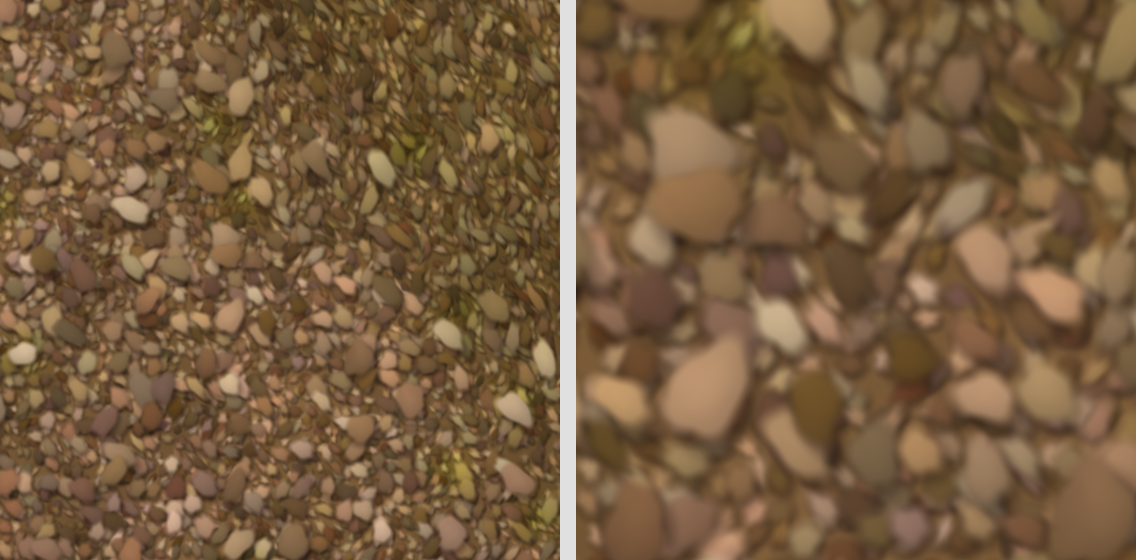
Left, the full canvas; right, a detail of the centre.
Reproduce this texture procedurally as a WebGL 2 fragment shader.

```glsl
#version 300 es
precision highp float;
// Gravelly soil: blurred brown grains and pebbles scattered over dark earth.
// Jittered cells hold one rounded stone each; several scales are stacked,
// fine ones first, with larger stones gathering toward the lower left.
uniform vec2 u_resolution;
out vec4 fragColor;

vec3 hash3(vec2 p) {
  vec3 q = vec3(dot(p, vec2(127.1, 311.7)),
                dot(p, vec2(269.5, 183.3)),
                dot(p, vec2(419.2, 371.9)));
  return fract(sin(q) * 43758.5);
}

// Slow, irregular variation from layered sines, about -1 to 1.
float drift(vec2 p) {
  return 0.5 * sin(p.x * 7.0 + 2.0 * sin(p.y * 5.0 + 1.0))
       + 0.3 * sin(p.y * 13.0 - p.x * 6.0 + 2.0 * sin(p.x * 9.0))
       + 0.2 * sin(p.x * 23.0 + p.y * 17.0);
}

// 1 where pebbles gather, 0 in the fine soil at the upper right.
float pebbliness(vec2 p) {
  float across = dot(p - 0.5, vec2(0.75, 0.66));
  return 1.0 - smoothstep(-0.1, 0.45, across + 0.12 * drift(p + 3.0));
}

vec3 stoneColour(vec3 h, float pale) {
  vec3 c = mix(vec3(0.25, 0.16, 0.085), vec3(0.61, 0.51, 0.385), h.x);
  c = mix(c, vec3(0.55, 0.455, 0.35), pale * 0.5);
  c += (h.y - 0.5) * vec3(0.05, 0.0, -0.06);
  c += (h.z - 0.5) * vec3(0.04, -0.015, 0.04);
  float bright = smoothstep(0.88, 0.96, fract(h.z * 7.0 + h.x * 3.0));
  return mix(c, vec3(0.76, 0.69, 0.59), bright * (0.3 + 0.5 * pale));
}

// Lays one scale of stones, with their shadows, over the ground colour.
vec3 scatter(vec3 ground, vec2 p, float count, float sparse, float dense, float pale) {
  vec2 g = p * count;
  for (int j = 1; j >= -1; j--) {
    for (int i = -1; i <= 1; i++) {
      vec2 cell = floor(g) + vec2(i, j);
      vec3 place = hash3(cell + count);
      vec3 form = hash3(cell + count + 57.3);
      vec2 centre = cell + 0.5 + 0.7 * (place.xy - 0.5);
      float gather = pebbliness(centre / count);
      if (place.z > mix(sparse, dense, gather)) continue;

      // Steep, leaning ellipse with a slightly lumpy outline.
      float angle = 1.95 + (form.x - 0.5) * mix(1.3, 2.4, gather);
      vec2 axis = vec2(cos(angle), sin(angle));
      float radius = mix(0.34, 0.54, form.y);
      float stretch = mix(1.4, 1.17, gather) + 0.2 * (form.z - 0.5);
      mat2 turn = mat2(axis.x, -axis.y, axis.y, axis.x);
      vec2 size = radius * vec2(stretch, 1.0 / stretch);
      vec2 offset = g - centre;
      vec2 q = turn * offset / size;
      float theta = atan(q.y, q.x + 1e-5);
      float lumps = 1.0 + 0.07 * sin(theta * 3.0 + form.z * 40.0)
                        + 0.05 * sin(theta * 5.0 + form.x * 50.0);
      float d = length(q) / lumps;

      // Blurred shadow, falling below and to the right.
      float soft = min(0.0068 * count / radius, 0.8);
      vec2 shade = turn * (offset + radius * vec2(-0.16, 0.3)) / size;
      float shadow = 1.0 - smoothstep(0.8 - soft * 0.6, 1.25 + soft * 0.5, length(shade));
      ground *= 1.0 - vec3(0.33, 0.36, 0.35) * shadow;

      // Rounded face, lit from the upper left.
      float lit = 1.05 + 0.1 * dot(offset / radius, vec2(-0.4, 0.9)) - 0.1 * d * d;
      float mask = 1.0 - smoothstep(1.0 - soft, 1.0 + soft * 0.7, d);
      ground = mix(ground, stoneColour(hash3(cell + 19.7), pale) * lit, mask * 0.95);
    }
  }
  return ground;
}

// Sparse, feathered patches of green growth.
float moss(vec2 p) {
  float amount = 0.0;
  for (int j = -1; j <= 1; j++) {
    for (int i = -1; i <= 1; i++) {
      vec2 cell = floor(p * 6.0) + vec2(i, j);
      vec3 h = hash3(cell + 8.4);
      vec2 away = p * 6.0 - cell - h.xy;
      amount += step(h.z, 0.16) * exp(-dot(away, away) * 14.0);
    }
  }
  return min(amount, 1.0);
}

void main() {
  vec2 p = gl_FragCoord.xy / u_resolution.y;
  vec2 bent = p + 0.004 * vec2(sin(p.y * 61.0 + 3.0 * p.x), sin(p.x * 53.0));

  // Earth, then grains from fine to coarse.
  vec3 colour = vec3(0.39, 0.295, 0.18);
  colour = scatter(colour, bent, 54.0, 0.95, 0.9, 0.15);
  colour = scatter(colour, bent, 39.0, 0.55, 0.6, 0.25);
  colour = scatter(colour, bent, 27.0, 0.25, 0.5, 0.4);
  colour = mix(colour, colour * vec3(0.9, 0.98, 0.6), 0.8 * moss(p));
  colour = scatter(colour, bent, 18.0, 0.06, 0.25, 0.7);

  // Broad tint: rosy among pebbles, olive brown in the fine soil.
  float rosy = pebbliness(p) + 0.3 * drift(p * 1.3 + 5.0);
  colour *= mix(vec3(0.97, 0.97, 0.82), vec3(1.09, 1.07, 1.07), rosy);
  colour *= 1.08 + 0.07 * drift(p + 1.7) + 0.08 * drift(p * 2.7);
  fragColor = vec4(clamp(colour, 0.0, 1.0), 1.0);
}
```
